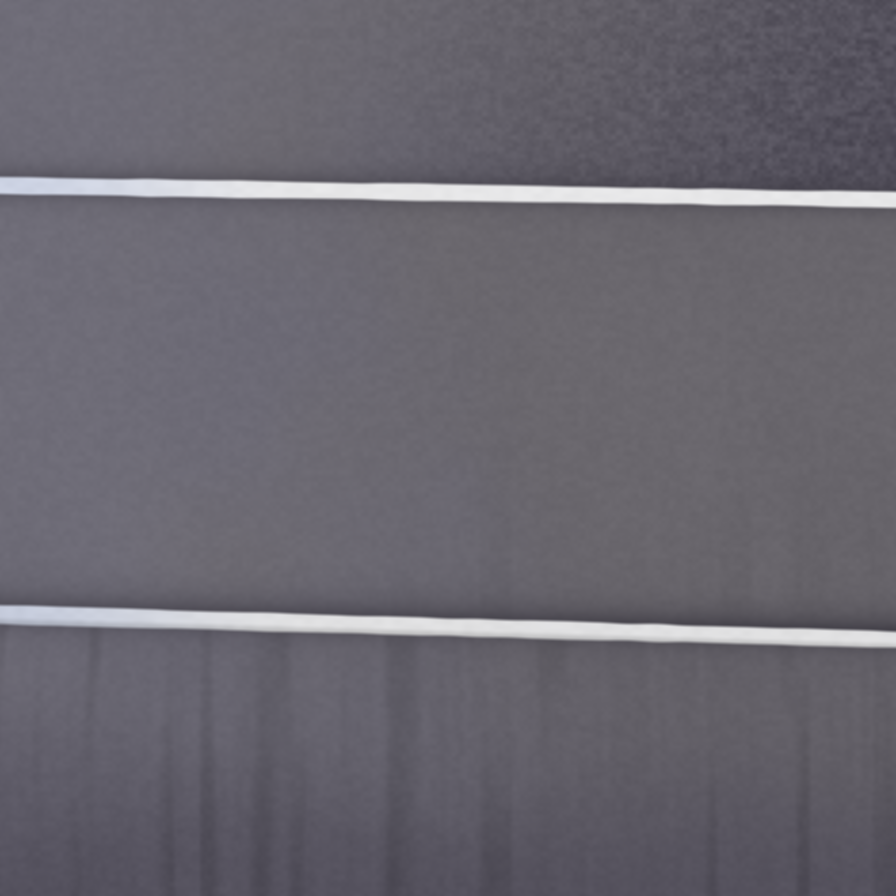
Give the GLSL for this texture, as a three.js fragment shader.

```glsl
varying vec2 vUv;

#define FIRST_GAP 0.793    // height of the upper gap at the left edge
#define GAP_SLOPE -0.016   // tilt of the upper gap
#define PITCH 0.479        // board spacing at the left edge
#define PITCH_SPREAD 0.012 // extra spacing at the right edge
#define GAP_HALF 0.0098
#define EDGE_SOFT 0.0026
#define GRAIN 0.034
#define STREAKS 0.10

const vec3 WARM_GREY = vec3(0.410, 0.398, 0.422);
const vec3 COOL_GREY = vec3(0.440, 0.432, 0.480);
const vec3 DARK_GREY = vec3(0.315, 0.302, 0.352);
const vec3 SHADOW = vec3(0.225, 0.215, 0.250);
const vec3 LIGHT = vec3(0.905, 0.905, 0.910);
const vec3 COOL_LIGHT = vec3(0.800, 0.825, 0.890);

float hash(vec2 p) {
  vec3 q = fract(vec3(p.xyx) * 0.1031);
  q += dot(q, q.yzx + 33.33);
  return fract((q.x + q.y) * q.z);
}

float noise(vec2 p) {
  vec2 i = floor(p), f = fract(p);
  f = f * f * (3.0 - 2.0 * f);
  return mix(mix(hash(i), hash(i + vec2(1.0, 0.0)), f.x),
             mix(hash(i + vec2(0.0, 1.0)), hash(i + vec2(1.0)), f.x), f.y);
}

float fbm(vec2 p) {
  float sum = 0.0, amp = 0.5;
  for (int i = 0; i < 4; i++) {
    sum += amp * noise(p);
    p = p * 2.03 + 17.7;
    amp *= 0.5;
  }
  return sum;
}

// Painted face: broad tint, fine grain and vertical weathering
vec3 boardColor(vec2 uv, float board, float down) {
  vec2 seed = vec2(board * 13.0 + 40.0, board * 7.0 + 30.0);
  float cloud = fbm(uv * vec2(4.0, 5.0) + seed) - 0.47;
  float cool = 1.0 - smoothstep(0.0, 0.75, uv.x + cloud * 0.7);
  vec3 color = mix(WARM_GREY, COOL_GREY, cool * 0.85);

  float lowest = step(0.5, board);
  float topmost = step(board, -0.5);
  float dim = topmost * smoothstep(0.25, 1.05, uv.x + (down - 0.8) * 0.35);
  dim += lowest * (0.22 + 0.75 * smoothstep(0.12, 0.62, down + cloud * 0.3));
  color = mix(color, DARK_GREY, clamp(dim, 0.0, 1.0) * 0.85);

  // Runs of dirt, strongest on the lowest board
  float bend = (noise(uv * vec2(3.0, 6.0) + seed) - 0.5) * 0.012;
  float runs = noise(vec2((uv.x + bend) * 48.0, uv.y * 2.5) + seed);
  float fine = noise(vec2((uv.x + bend) * 110.0, uv.y * 5.0) + seed);
  float streak = smoothstep(0.52, 0.95, runs) + 0.35 * (fine - 0.5);
  float wet = lowest + (1.0 - lowest - topmost) * 0.3
            * smoothstep(0.45, 0.95, down) * smoothstep(0.3, 0.6, uv.x);
  color *= 1.0 - STREAKS * wet * streak;

  // Paint texture, coarser toward the upper right
  float coarse = topmost * smoothstep(0.25, 1.0, uv.x);
  float grain = noise(uv * vec2(120.0, 150.0) + seed) - 0.5;
  grain += 0.6 * (noise(uv * 235.0 + seed) - 0.5);
  return color + grain * GRAIN * (0.5 + 1.3 * coarse) + cloud * 0.035;
}

void main() {
  vec2 uv = vUv;

  // Position counted in boards, downward from the upper gap
  float pitch = PITCH + PITCH_SPREAD * uv.x;
  float row = (FIRST_GAP + GAP_SLOPE * uv.x - uv.y) / pitch;
  float board = floor(row);
  float gap = floor(row + 0.5);
  float below = (row - gap) * pitch;
  vec3 color = boardColor(uv, board, fract(row));

  // Shadows along the board edges, deeper above the lower gap
  float lower = step(0.5, gap);
  float above = max(-below - GAP_HALF, 0.0);
  float under = max(below - GAP_HALF, 0.0);
  float depth = mix(0.50, 0.62 + 0.25 * uv.x, lower);
  float shade = below < 0.0 ? depth * exp(-above / mix(0.011, 0.016, lower))
                            : 0.38 * exp(-under / 0.009);
  color = mix(color, SHADOW, shade);

  // Bright gap with a slightly uneven edge
  float wobble = (noise(vec2(uv.x * 30.0, gap * 9.0 + 5.0)) - 0.5) * 0.0012;
  float halfWidth = GAP_HALF - 0.0012 * uv.x + 0.0008 * lower + wobble;
  float mask = 1.0 - smoothstep(-EDGE_SOFT, EDGE_SOFT, abs(below) - halfWidth);
  vec3 light = mix(COOL_LIGHT, LIGHT, smoothstep(0.0, 0.35, uv.x));
  light *= 1.0 - lower * (0.03 + 0.14 * smoothstep(0.001, 0.010, below));
  light += (noise(uv * vec2(90.0, 160.0)) - 0.5) * 0.025;
  color = mix(color, light, mask);

  gl_FragColor = vec4(clamp(color, 0.0, 1.0), 1.0);
}
```
